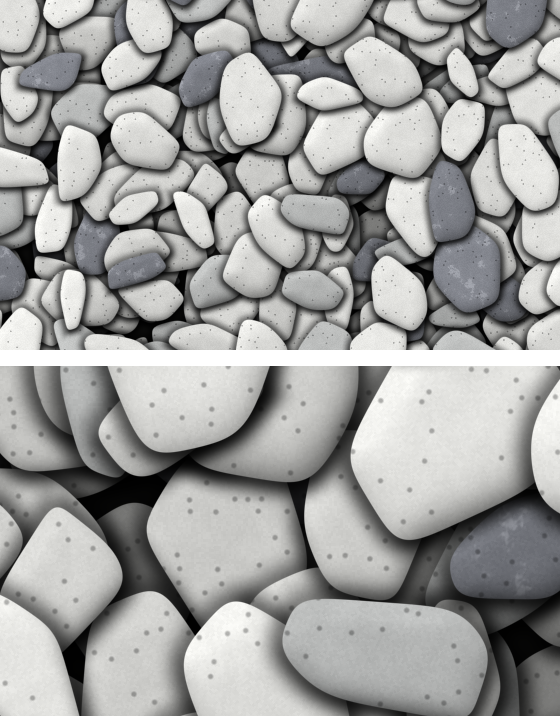
Top: the whole. Bottom: its middle third, enlarged.
Write a WebGL 1 fragment shader that draws this texture.

```glsl
precision highp float;
// A heap of smooth grey beach pebbles under soft overcast light.
// Jittered grids of rounded polygons are painted back to front; every stone
// casts a contact shadow and is shaded as a flattened dome with fine mottling.

uniform vec2 u_resolution;

const int LAYERS = 5;
const int SIDES = 6;
const float CELL = 0.19;            // grid spacing, in canvas heights
const float CENTRE_JITTER = 0.66;
const float REACH = 1.17 * CELL;    // farthest influence of one stone
const float MIN_LENGTH = 0.072;     // half lengths of the stones
const float MAX_LENGTH = 0.125;
const float CORNER = 8.0;           // higher gives sharper corners
const float SHADOW_WIDTH = 0.034;
const float BACK_DIM = 0.52;
const float LIGHT_SHARE = 0.70;
const float MID_SHARE = 0.17;
const float TAU = 6.28318;
const vec3 LIGHT_DIR = vec3(-0.25, 0.50, 0.83);
const vec3 GAP_COLOR = vec3(0.045, 0.045, 0.042);
const vec3 PALE_STONE = vec3(0.895, 0.895, 0.882);
const vec3 MID_STONE = vec3(0.735, 0.742, 0.738);
const vec3 SLATE_STONE = vec3(0.50, 0.51, 0.54);

vec3 hash3(vec2 p) {
  vec3 q = fract(p.xyx * vec3(0.1031, 0.1030, 0.0973));
  q += dot(q, q.yxz + 33.33);
  return fract((q.xxy + q.yzz) * q.zyx);
}

mat2 rotation(float a) {
  float c = cos(a), s = sin(a);
  return mat2(c, s, -s, c);
}

// Smooth polygon norm: 0 at the centre, 1 on the outline; also its gradient.
float stoneNorm(vec2 q, vec2 halfSize, vec2 id, out vec2 slope) {
  float sum = 0.0;
  slope = vec2(0.0);
  for (int i = 0; i < SIDES; i++) {
    vec3 r = hash3(id + float(i + 1) * vec2(13.0, 29.0));
    float a = (float(i) + 0.44 * (r.x - 0.5)) * TAU / float(SIDES);
    vec2 n = vec2(cos(a), sin(a)) / (halfSize * mix(0.8, 1.2, r.y));
    float t = max(dot(q, n), 0.01);
    float w = pow(t, CORNER - 1.0);
    sum += w * t;
    slope += w * n;
  }
  float k = pow(sum, 1.0 / CORNER);
  slope /= pow(k, CORNER - 1.0);
  return k;
}

// Layered, warped sines for cloudy stains, roughly -1 to 1.
float mottle(vec2 p) {
  float sum = 0.0, amp = 0.5;
  for (int i = 0; i < 5; i++) {
    p = rotation(1.1) * p * 1.9 + 1.7;
    sum += amp * sin(p.x + 1.6 * sin(p.y)) * cos(p.y + sin(0.7 * p.x));
    amp *= 0.72;
  }
  return sum;
}

// Sparse dark pits, one feature point per cell.
float pits(vec2 p) {
  vec3 r = hash3(floor(p) + 71.0);
  float d = length(fract(p) - mix(vec2(0.3), vec2(0.7), r.xy));
  return step(0.86, r.z) * (1.0 - smoothstep(0.08, 0.28, d));
}

vec3 stoneColor(vec2 q, vec2 id, vec3 r) {
  float slate = step(LIGHT_SHARE + MID_SHARE, r.x);
  vec3 base = r.x < LIGHT_SHARE ? PALE_STONE : mix(MID_STONE, SLATE_STONE, slate);
  base *= mix(0.93, 1.04, r.y);
  float stain = mottle(q * 22.0 + r.yz * 40.0);
  float grain = hash3(floor(q * 420.0) + id).x - 0.5;
  base += 0.022 * stain + 0.03 * grain;
  base += slate * 0.09 * smoothstep(0.35, 0.8, stain);
  return base * (1.0 - 0.28 * pits(q * 75.0 + id));
}

// Paints one stone and its shadow over the colour so far.
vec3 paintStone(vec3 under, vec2 p, vec2 id, float dim, float pixel) {
  vec3 shape = hash3(id + 5.0), tone = hash3(id + 311.0);
  mat2 turn = rotation(0.9 + 2.9 * (shape.x - 0.5));
  float halfLength = mix(MIN_LENGTH, MAX_LENGTH, shape.y);
  vec2 halfSize = halfLength * vec2(1.0, mix(0.45, 0.86, shape.z));
  vec2 q = p * turn, slope;
  float k = stoneNorm(q, halfSize, id, slope);
  float d = (k - 1.0) / max(length(slope), 1.0);
  vec2 outward = turn * slope;

  // Contact shadow, heavier below and to the right.
  float away = dot(normalize(outward + 1e-5), normalize(vec2(0.4, -0.9)));
  float fade = 1.0 - smoothstep(0.0, SHADOW_WIDTH, d);
  under *= 1.0 - mix(0.42, 0.82, 0.5 + 0.5 * away) * fade * fade;
  if (d > pixel) return under;

  // Flattened dome with a slight tilt of the whole stone.
  vec2 tilt = outward * halfSize.y * pow(k, mix(3.0, 6.5, tone.z)) * 0.85;
  tilt += 0.28 * (tone.yz - 0.5);
  vec3 normal = normalize(vec3(tilt, 1.0));
  float lit = clamp(dot(normal, LIGHT_DIR) / LIGHT_DIR.z, 0.0, 1.07);
  vec3 color = stoneColor(q, id, tone) * mix(0.3, 1.0, lit) * dim;
  return mix(color, under, smoothstep(-pixel, pixel, d));
}

void main() {
  vec2 p = gl_FragCoord.xy / u_resolution.y;
  float pixel = 0.8 / u_resolution.y;
  vec3 color = GAP_COLOR;
  for (int layer = 0; layer < LAYERS; layer++) {
    float depth = float(layer);
    vec2 grid = p / CELL + depth * vec2(0.37, 0.61);
    float dim = mix(BACK_DIM, 1.0, sqrt(depth / float(LAYERS - 1)));
    for (int j = -1; j <= 1; j++) {
      for (int i = -1; i <= 1; i++) {
        vec2 cell = floor(grid) + vec2(float(i), float(j));
        vec2 id = cell + 20.0 + depth * vec2(37.0, 53.0);
        vec2 centre = cell + 0.5 + CENTRE_JITTER * (hash3(id).xy - 0.5);
        vec2 offset = (grid - centre) * CELL;
        if (length(offset) < REACH) color = paintStone(color, offset, id, dim, pixel);
      }
    }
  }
  gl_FragColor = vec4(clamp(color, 0.0, 1.0), 1.0);
}
```
